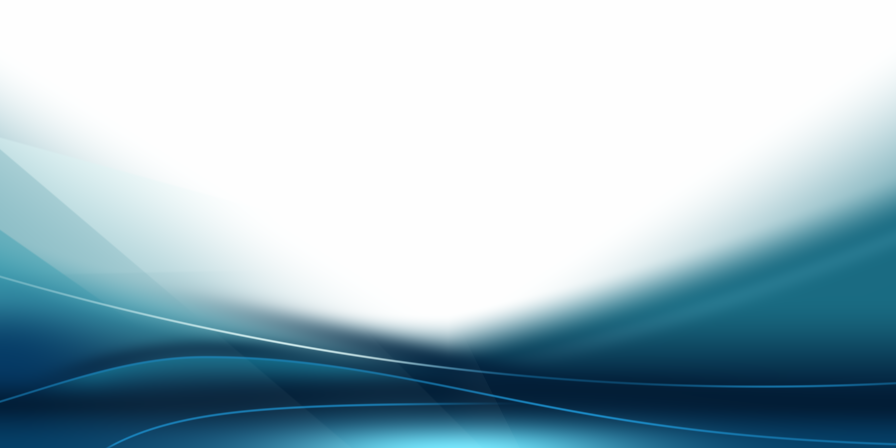
A Shadertoy shader for this background:

```glsl
#define WHITE vec3(0.995, 0.998, 0.998)
#define HAZE vec3(0.40, 0.64, 0.69)
#define PALE vec3(0.86, 0.96, 0.96)
#define TEAL_LEFT vec3(0.25, 0.63, 0.70)
#define TEAL_RIGHT vec3(0.10, 0.42, 0.51)
#define NAVY vec3(0.01, 0.13, 0.24)
#define DEEP_BLUE vec3(0.02, 0.26, 0.42)
#define GLOW vec3(0.45, 0.91, 1.00)
#define LINE_BLUE vec3(0.12, 0.62, 0.88)
#define LINE_WIDTH 0.0035
#define VALLEY_X 0.5

// Soft coverage of the area under an edge
float below(float y, float edge, float soft) {
    return 1.0 - smoothstep(edge - soft, edge + soft, y);
}

float band(float y, float centre, float width) {
    float d = (y - centre) / width;
    return exp(-d * d);
}

// Rises over a..b, falls over c..d
float span(float x, float a, float b, float c, float d) {
    return smoothstep(a, b, x) * (1.0 - smoothstep(c, d, x));
}

float stroke(float y, float curve) {
    return 1.0 - smoothstep(0.0, LINE_WIDTH + 0.5 / iResolution.y, abs(y - curve));
}

float bodyEdge(float x) {
    float t = x - VALLEY_X;
    return 0.235 + (t < 0.0 ? 0.75 * t * t : t * (0.45 + 0.36 * t));
}

float sweepLine(float x) {
    return 0.137 + 0.34 * (x - 0.85) * (x - 0.85);
}

float archLine(float x) {
    return 0.203 * band(x, 0.23, x < 0.23 ? 0.28 : 0.43);
}

float lowLine(float x) {
    return 0.1 * (1.0 - exp((0.12 - x) / 0.09));
}

// Pale wings that meet in the valley
vec3 wings(vec2 p) {
    float left = smoothstep(-0.02, 0.45, 0.88 - 1.25 * p.x - p.y);
    float right = smoothstep(-0.02, 0.45, 0.27 + 1.3 * (p.x - 0.52) - p.y);
    left *= max(1.0 - 1.2 * p.x, 0.0);
    return mix(WHITE, HAZE, max(left, right));
}

// Teal body, sinking into navy
vec3 body(vec2 p) {
    vec3 left = mix(NAVY, TEAL_LEFT, smoothstep(0.11, 0.34, p.y));
    vec3 right = mix(NAVY, TEAL_RIGHT, smoothstep(0.10, 0.34, p.y));
    vec3 col = mix(left, right, smoothstep(0.35, 0.6, p.x));
    vec2 corner = (p - vec2(0.0, 0.2)) / vec2(0.13, 0.13);
    return mix(col, vec3(0.01, 0.22, 0.40), 0.85 * exp(-dot(corner, corner)));
}

void mainImage(out vec4 fragColor, in vec2 fragCoord) {
    vec2 p = fragCoord / iResolution.xy;
    float x = p.x, y = p.y;
    float aa = 1.5 / iResolution.y;
    float edge = bodyEdge(x);
    float arch = archLine(x);
    vec3 col = wings(p);

    // Glassy facets on the left wing
    float fade = 1.0 - smoothstep(0.05, 0.32, x);
    col = mix(col, PALE, 0.45 * fade * below(y, 0.693 - 0.55 * x, aa));
    col = mix(col, HAZE, 0.30 * fade * below(y, 0.667 - 1.7 * x, aa));
    col = mix(col, TEAL_LEFT, 0.50 * fade * below(y, 0.487 - 1.4 * x, aa));
    col = mix(col, HAZE, 0.15 * fade * below(y, 0.385 + 0.04 * x, aa));

    // Body with a light streak along the right slope
    col = mix(col, body(p), below(y, edge, 0.065));
    col += 0.05 * band(y, edge - 0.08, 0.025) * smoothstep(0.52, 0.7, x);

    // Shadow folding down through the valley
    float fold = band(y, 0.335 - 0.49 * (x - 0.2), 0.035);
    col = mix(col, NAVY, fold * span(x, 0.12, 0.55, 0.56, 0.7) * 0.8);

    // Fold around the arch
    float rim = band(y, arch + 0.018, 0.022) * span(x, 0.02, 0.12, 0.25, 0.42);
    col = mix(col, NAVY, 0.55 * rim);
    float under = below(y, arch, 0.004) * exp(-max(arch - y, 0.0) / 0.045);
    col = mix(col, vec3(0.07, 0.45, 0.57), 0.8 * under * span(x, 0.02, 0.12, 0.35, 0.55));

    // Navy trough, blue floor and central glow
    float trough = mix(0.095, 0.125, span(x, 0.1, 0.5, 0.65, 1.0));
    col = mix(col, NAVY * 0.85, 0.85 * band(y, trough, 0.04));
    col = mix(col, DEEP_BLUE, 0.9 * (1.0 - smoothstep(0.0, 0.1, y)));
    col = mix(col, GLOW, band(x, 0.51, 0.2) * band(y, -0.01, 0.06));

    // Faint diagonal facets across the lower folds
    float facet = below(y, 0.667 - 1.7 * x, aa) * smoothstep(0.0, 0.2, x);
    facet += below(y, 1.077 - 2.0 * x, aa) * smoothstep(0.25, 0.45, x);
    facet += below(y, 2.32 - 4.0 * x, aa) * smoothstep(0.48, 0.55, x);
    col = mix(col, PALE, 0.04 * facet * below(y, edge, 0.1));

    // Fine light lines
    float sweep = stroke(y, sweepLine(x));
    vec3 sweepColour = mix(PALE, LINE_BLUE, smoothstep(0.4, 0.6, x));
    float sweepGain = 0.25 + 0.7 * band(x, 0.32, 0.2) + 0.4 * band(x, 0.88, 0.12);
    col = mix(col, sweepColour, sweep * min(sweepGain, 0.95));
    col = mix(col, LINE_BLUE, stroke(y, arch) * (0.5 + 0.35 * band(x, 0.65, 0.15)));
    col = mix(col, LINE_BLUE, 0.7 * stroke(y, lowLine(x)) * span(x, 0.11, 0.13, 0.4, 0.6));

    fragColor = vec4(clamp(col, 0.0, 1.0), 1.0);
}
```
